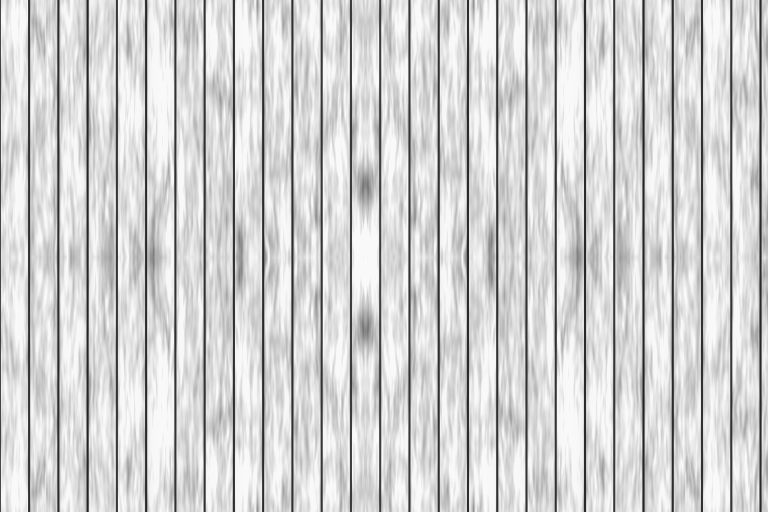
Give the GLSL for this texture, as a Shadertoy shader.

```glsl
#define PLANKS 26.25                  // planks across the canvas
#define MIRROR vec2(0.476, 0.497)     // axes about which the boards are reflected
#define SEAM_HALF_WIDTH 0.036         // in plank widths
#define SEAM_TONE 0.13
#define WOOD_TONE 0.885
#define BRIGHTEST 0.975
#define FIBRE_DEPTH 0.27
#define STREAK_DEPTH 0.23
#define BLOTCH_DEPTH 0.24
#define KNOT_PLANK 7.0                // plank, counted from the axis, with the big knot

float hash(float n) {
    return fract(sin(n * 91.37 + 4.1) * 4375.85);
}

vec2 gradient(vec2 cell) {
    vec2 k = vec2(dot(cell, vec2(127.1, 311.7)), dot(cell, vec2(269.5, 183.3)));
    return 2.0 * fract(sin(k) * 4375.85) - 1.0;
}

float gradientNoise(vec2 p) {
    vec2 i = floor(p), f = fract(p);
    vec2 u = f * f * f * (f * (f * 6.0 - 15.0) + 10.0);
    vec2 e = vec2(0.0, 1.0);
    float low = mix(dot(gradient(i), f), dot(gradient(i + e.yx), f - e.yx), u.x);
    float high = mix(dot(gradient(i + e), f - e), dot(gradient(i + 1.0), f - 1.0), u.x);
    return mix(low, high, u.y);
}

// Soft elliptical spot, 1 at its centre
float spot(vec2 p, vec2 centre, vec2 radius) {
    vec2 d = (p - centre) / radius;
    return exp(-dot(d, d));
}

// Darkness of the wood; p.x runs over one plank, p.y is the height from the mirror axis
float grain(vec2 p, float plank) {
    float seed = plank * 37.0;
    float bend = 0.2 * gradientNoise(vec2(p.x + seed, p.y * 5.0));
    float x = p.x + bend;

    float fibre = gradientNoise(vec2(x * 9.0 + seed, p.y * 16.0));
    fibre += 0.5 * gradientNoise(vec2(x * 14.0 + seed, p.y * 34.0 + 50.0));
    float streak = gradientNoise(vec2(x * 4.5 + seed, p.y * 6.0 + 90.0));
    float blotch = gradientNoise(vec2(x * 1.6 + seed, p.y * 8.0 + 130.0));

    float stain = BLOTCH_DEPTH * blotch + STREAK_DEPTH * streak;
    float roughness = 0.8 + 1.4 * max(blotch, 0.0);

    // Small eye on each plank, where the reflected halves meet
    float eye = hash(plank + 0.5);
    stain += 0.3 * eye * eye * spot(p, vec2(0.2 + 0.6 * hash(plank + 9.0), 0.0), vec2(0.18, 0.055));

    // Big knot with a pale stretch beyond it
    if (plank == KNOT_PLANK) {
        stain += 0.32 * spot(p, vec2(0.7, 0.0), vec2(0.22, 0.09));
        stain += 0.14 * spot(p, vec2(0.85, 0.1), vec2(0.15, 0.1));
        stain -= 0.18 * spot(p, vec2(0.5, 0.32), vec2(0.6, 0.13));
    }
    // Pale heart and two smudges on the plank at the axis
    if (plank == 0.0) {
        stain += 0.25 * spot(p, vec2(0.55, 0.14 + 0.05 * bend), vec2(0.45, 0.04));
        stain -= 0.2 * spot(p, vec2(0.5, 0.0), vec2(0.5, 0.07));
    }
    return stain + FIBRE_DEPTH * roughness * fibre;
}

void mainImage(out vec4 fragColor, in vec2 fragCoord) {
    vec2 uv = fragCoord / iResolution.xy;
    vec2 reflected = abs(uv - MIRROR);
    float across = reflected.x * PLANKS + 0.5;
    float plank = floor(across);
    float pixel = PLANKS / iResolution.x;

    // Wood
    float tone = WOOD_TONE + 0.03 * (hash(plank + 3.0) - 0.5);
    tone -= grain(vec2(fract(across), reflected.y), plank);
    tone = clamp(tone, 0.3, BRIGHTEST);

    // Worn shade beside the seams, stronger on some of them
    float seam = floor(across + 0.5);
    float seamDistance = abs(across - seam);
    float wear = hash(seam + 20.0);
    float patchy = 0.7 + gradientNoise(vec2(seam * 5.3, reflected.y * 9.0));
    tone -= 0.3 * wear * wear * patchy * exp(-seamDistance * 12.0);

    // Dark seams
    float line = clamp((SEAM_HALF_WIDTH - seamDistance) / pixel + 0.5, 0.0, 1.0);
    tone = mix(tone, SEAM_TONE, line * (0.85 + 0.15 * wear));

    fragColor = vec4(vec3(clamp(tone, 0.0, 1.0)), 1.0);
}
```
